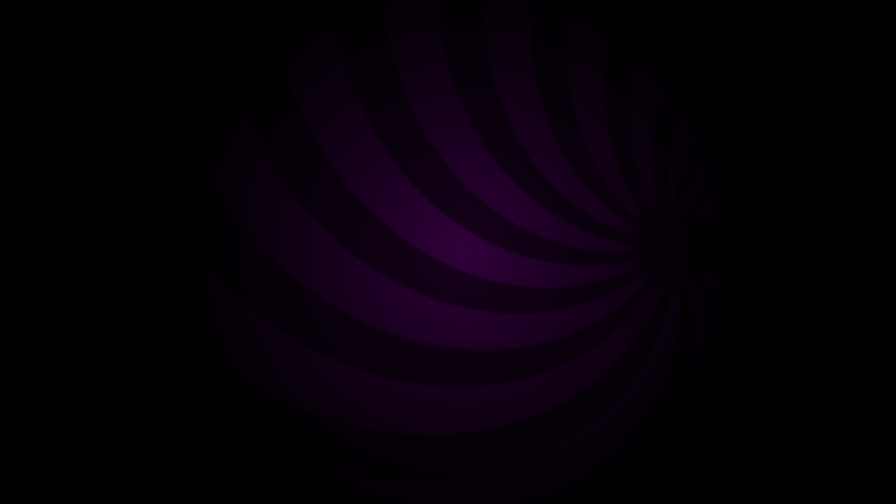
Reproduce this background procedurally as a WebGL 2 fragment shader.

```glsl
#version 300 es
precision highp float;
// Dim violet swirl on black: curved rays twist out of a dark hub on the right.
// The rays are a cosine of the polar angle, sheared in proportion to radius,
// and a round glow left of the hub lights them and fades to black.

#define HUB vec2(0.447, 0.013)    // swirl origin, in canvas heights from the middle
#define HUB_RADIUS 0.085
#define RAYS 16.0
#define TWIST 1.29                // radians of turn per canvas height
#define TURN 0.56                 // rotation of the whole swirl
#define RAY_BIAS 0.12             // above 0 makes the rays wider than the gaps
#define EDGE 0.005                // half width of the soft ray edges
#define GLOW vec2(0.03, 0.003)
#define GLOW_RADIUS 0.6
#define GLOW_POWER 1.4            // how fast the glow fades outward
#define VIOLET vec3(0.193, 0.0, 0.23)
#define SHADE 0.46                // brightness of the gaps between rays

uniform vec2 u_resolution;
out vec4 fragColor;

// 1 on a ray, 0 in a gap or inside the hub
float swirlRays(vec2 p, float pixel) {
    vec2 d = p - HUB;
    float r = max(length(d), 0.001);
    float angle = atan(d.y, -d.x);
    float wave = cos(RAYS * (angle - TWIST * r + TURN)) + RAY_BIAS;

    // Keep the edge width constant in space as the rays narrow
    float phaseSlope = RAYS * length(vec2(1.0 / r, TWIST));
    float soft = min(max(EDGE, pixel) * phaseSlope, 1.0);
    float ray = smoothstep(-soft, soft, wave);
    return ray * smoothstep(HUB_RADIUS - 0.02, HUB_RADIUS + 0.02, r);
}

// Falloff from the glow centre to black
float glow(vec2 p) {
    float fall = max(1.0 - length(p - GLOW) / GLOW_RADIUS, 0.0);
    return pow(fall, GLOW_POWER);
}

void main() {
    vec2 p = (gl_FragCoord.xy - 0.5 * u_resolution) / u_resolution.y;
    float rays = swirlRays(p, 1.0 / u_resolution.y);
    vec3 color = VIOLET * glow(p) * mix(SHADE, 1.0, rays);
    color.b += 0.002;
    fragColor = vec4(color, 1.0);
}
```
